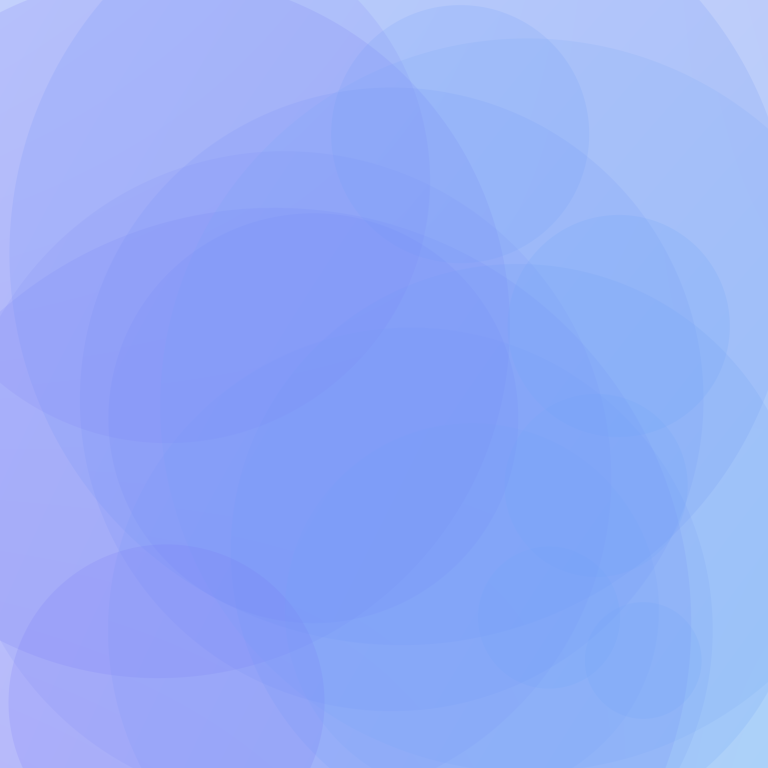
Give the GLSL for this background, as a WebGL 2 fragment shader.

```glsl
#version 300 es
precision highp float;
// Overlapping translucent discs in violet, periwinkle and azure on a pale blue wash.

uniform vec2 u_resolution;
out vec4 fragColor;

const vec3 VIOLET = vec3(0.47, 0.45, 0.965);
const vec3 AZURE = vec3(0.43, 0.64, 0.97);

// Evenly scattered values in 0..1: two for the centre, one for the radius
vec3 scatter(float index, vec2 phase) {
    return fract(vec3(phase, 0.3) + index * vec3(0.7549, 0.5698, 0.618));
}

// Pale backdrop blended between its four corners
vec3 wash(vec2 p) {
    vec2 t = clamp(p, 0.0, 1.0);
    vec3 bottom = mix(vec3(0.77, 0.77, 0.985), vec3(0.67, 0.82, 0.975), t.x);
    vec3 top = mix(vec3(0.81, 0.87, 0.99), vec3(0.74, 0.80, 0.98), t.x);
    return mix(bottom, top, t.y);
}

// Disc coverage with an edge one pixel wide
float disc(vec2 p, vec2 centre, float radius, float pixel) {
    return 1.0 - smoothstep(-pixel, pixel, distance(p, centre) - radius);
}

// Lays a group of discs over a colour; centres lie within low..high
vec3 layDiscs(vec3 colour, vec2 p, float pixel, int count, vec2 phase,
              vec2 low, vec2 high, vec2 radiusRange) {
    for (int i = 0; i < count; i++) {
        vec3 s = scatter(float(i), phase);
        vec2 centre = mix(low, high, s.xy);
        float radius = mix(radiusRange.x, radiusRange.y, s.z);
        vec3 tint = mix(VIOLET, AZURE, smoothstep(0.1, 0.75, centre.x));
        float opacity = mix(0.13, 0.19, fract(s.z * 7.0 + s.x));
        colour = mix(colour, tint, opacity * disc(p, centre, radius, pixel));
    }
    return colour;
}

void main() {
    float side = min(u_resolution.x, u_resolution.y);
    vec2 p = (gl_FragCoord.xy - 0.5 * u_resolution) / side + 0.5;
    float pixel = 0.75 / side;

    vec3 colour = wash(p);
    // Large, medium and small discs
    colour = layDiscs(colour, p, pixel, 9, vec2(0.5, 0.5),
                      vec2(0.20, 0.14), vec2(0.82, 0.82), vec2(0.34, 0.56));
    colour = layDiscs(colour, p, pixel, 5, vec2(0.64, 0.89),
                      vec2(0.10, 0.06), vec2(0.88, 0.92), vec2(0.12, 0.28));
    colour = layDiscs(colour, p, pixel, 3, vec2(0.55, 0.35),
                      vec2(0.70, 0.00), vec2(0.95, 0.40), vec2(0.055, 0.125));

    fragColor = vec4(colour, 1.0);
}
```
